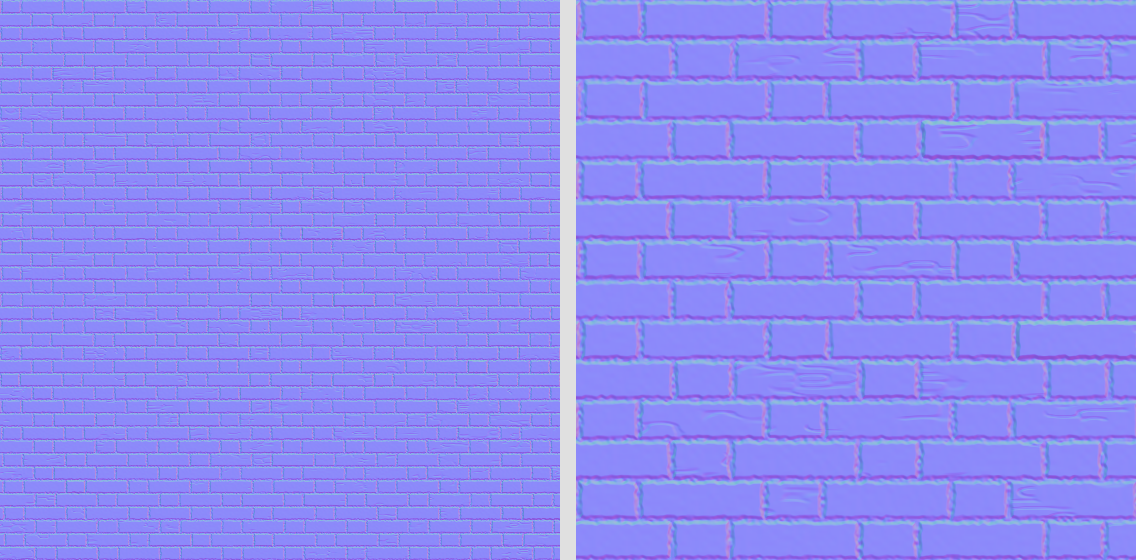
Left: the whole. Right: its middle third, enlarged.
Reproduce this texture map procedurally as a WebGL 1 fragment shader.

```glsl
precision highp float;
// Tangent-space normal map of a Flemish bond brick wall: long and short bricks
// alternate in each course. A height field of bevelled bricks, rough mortar and
// scratches is differentiated, and its slope is encoded as colour.

uniform vec2 u_resolution;

#define COLS 9.0              // stretcher + header pairs across
#define ROWS 42.0             // courses up the canvas
#define HEADER 0.32           // share of a pair taken by the short brick
#define PHASE 0.18            // header centre in the odd courses
#define JOINT 0.0007          // half width of the mortar floor
#define BEVEL 0.0019          // width of the rounded brick edge
#define RELIEF 0.0021         // height of a brick above the mortar
#define ROUGH 0.0013          // raggedness of the brick outline
#define SCRATCHED 0.38        // share of bricks with scratches
#define STEP 0.0008           // half width of the slope filter
#define FLAT vec3(0.55, 0.54, 0.98)
#define TILT vec3(0.19, 0.24, -0.18)

float hash(vec2 p) {
  vec3 q = fract(p.xyx * 0.1031);
  q += dot(q, q.yzx + 33.33);
  return fract((q.x + q.y) * q.z);
}

float noise(vec2 p) {
  vec2 cell = floor(p);
  vec2 f = fract(p);
  f = f * f * (3.0 - 2.0 * f);
  float low = mix(hash(cell), hash(cell + vec2(1.0, 0.0)), f.x);
  float high = mix(hash(cell + vec2(0.0, 1.0)), hash(cell + vec2(1.0)), f.x);
  return mix(low, high, f.y);
}

// xy: brick identity, z: distance to the nearest joint centre line
vec3 flemishBond(vec2 p) {
  float row = floor(p.y * ROWS);
  float v = fract(p.y * ROWS);
  float drift = 0.05 * (1.0 - smoothstep(0.0, 14.0, row));
  float jitter = 0.03 * (hash(vec2(row, 7.0)) - 0.5);
  float shift = PHASE + 0.5 * (1.0 - mod(row, 2.0)) + drift + jitter;
  float x = p.x * COLS - shift + 0.5 * HEADER;
  float pair = floor(x);
  float u = fract(x);
  float split = HEADER + 0.025 * (hash(vec2(pair + 20.0, row)) - 0.5);
  float isLong = step(split, u);
  float du = mix(min(u, split - u), min(u - split, 1.0 - u), isLong);
  float dv = min(v, 1.0 - v);
  return vec3(2.0 * pair + isLong + 40.0, row, min(du / COLS, dv / ROWS));
}

// Short, wavy, mostly horizontal grooves
float scratches(vec2 p, vec2 id) {
  float worn = step(1.0 - SCRATCHED, hash(id + 13.0));
  float line = abs(noise(p * vec2(55.0, 250.0) + id * 3.7) - 0.5);
  float patchMask = smoothstep(0.55, 0.72, noise(p * vec2(38.0, 90.0) + id * 5.3));
  return worn * patchMask * (1.0 - smoothstep(0.03, 0.14, line));
}

float height(vec2 p) {
  vec3 brick = flemishBond(p);
  float ragged = ROUGH * (noise(p * 330.0) - 0.5);
  float body = smoothstep(JOINT, JOINT + BEVEL, brick.z + ragged);

  // Bricks stand out by different amounts, a few of them strongly
  float chance = hash(brick.xy);
  float lift = RELIEF * (0.8 + 0.4 * chance + 0.8 * step(0.985, chance));

  float mortar = 0.0017 * (noise(p * 450.0 + 31.0) - 0.5);
  float grain = 0.00014 * (noise(p * 290.0 + 57.0) - 0.5);
  float groove = 0.0007 * scratches(p, brick.xy);
  return mix(mortar, lift + grain - groove, body);
}

void main() {
  vec2 p = gl_FragCoord.xy / u_resolution;
  vec2 e = vec2(STEP, 0.0);

  // Central differences wide enough to smooth every edge
  vec2 slope = vec2(height(p - e.xy) - height(p + e.xy),
                    height(p - e.yx) - height(p + e.yx)) / (2.0 * STEP);
  float steep = dot(slope, slope);
  vec2 lean = slope * inversesqrt(1.0 + steep);

  vec3 colour = FLAT + TILT * vec3(lean, steep / (1.0 + steep));
  gl_FragColor = vec4(clamp(colour, 0.0, 1.0), 1.0);
}
```
